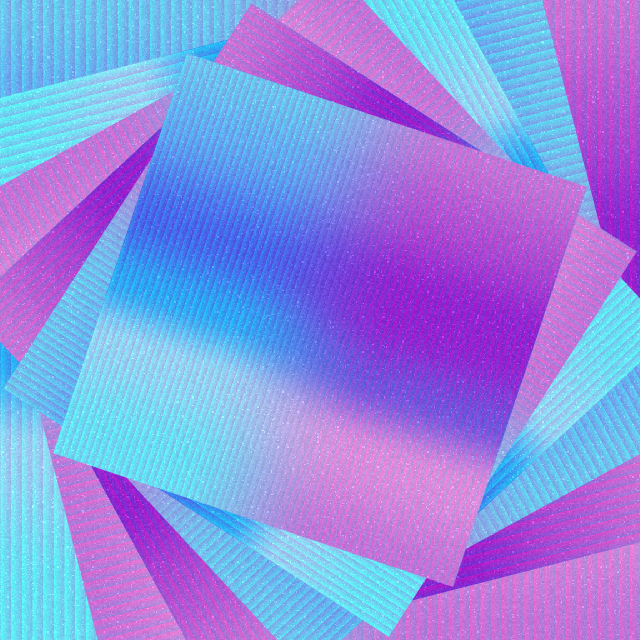
This background is drawn by a WebGL 1 fragment shader. Its source:

```glsl
precision highp float;

uniform vec2 u_resolution;

float hash(vec2 p) {
  vec3 q = fract(vec3(p.xyx) * 0.1031);
  q += dot(q, q.yzx + 33.33);
  return fract((q.x + q.y) * q.z);
}

// Cool half of the sheet, from top (0) to bottom (1)
vec3 coolRamp(float v) {
  vec3 c = mix(vec3(0.43, 0.77, 0.93), vec3(0.38, 0.68, 0.94), smoothstep(0.0, 0.18, v));
  c = mix(c, vec3(0.27, 0.42, 0.92), smoothstep(0.14, 0.4, v));
  c = mix(c, vec3(0.18, 0.66, 0.95), smoothstep(0.4, 0.57, v));
  c = mix(c, vec3(0.58, 0.83, 0.95), smoothstep(0.56, 0.7, v));
  return mix(c, vec3(0.41, 0.87, 0.95), smoothstep(0.7, 0.92, v));
}

// Warm half of the sheet, from top (0) to bottom (1)
vec3 warmRamp(float v) {
  vec3 c = mix(vec3(0.77, 0.46, 0.84), vec3(0.7, 0.32, 0.82), smoothstep(0.0, 0.2, v));
  c = mix(c, vec3(0.58, 0.14, 0.81), smoothstep(0.15, 0.38, v));
  c = mix(c, vec3(0.47, 0.32, 0.86), smoothstep(0.44, 0.62, v));
  c = mix(c, vec3(0.85, 0.55, 0.86), smoothstep(0.6, 0.76, v));
  return mix(c, vec3(0.76, 0.45, 0.84), smoothstep(0.78, 1.0, v));
}

// Ribbed gradient sheet; uv spans 0 to 1, pixel is one pixel in uv
vec3 sheetColor(vec2 uv, float pixel) {
  float v = 1.0 - uv.y;
  float warmth = smoothstep(0.29, 0.68, uv.x);
  vec3 color = mix(coolRamp(v), warmRamp(v), warmth);

  // Sawtooth ribs with a softened step and a rough surface
  float rib = fract(uv.x * 60.0);
  float soft = clamp(60.0 * pixel, 0.05, 0.5);
  float ridge = (1.0 - rib) * smoothstep(0.0, soft, rib);
  ridge += 0.25 * (hash(floor(uv * 420.0)) - 0.5);
  vec3 ribTint = mix(vec3(-0.13, 0.24, 0.05), vec3(0.27, -0.1, -0.04), warmth);
  return color + (ridge - 0.48) * ribTint;
}

void main() {
  float shortSide = min(u_resolution.x, u_resolution.y);
  vec2 p = (gl_FragCoord.xy - 0.5 * u_resolution) / shortSide;
  float pixel = 1.0 / shortSide;
  vec3 color = sheetColor(p + 0.5, pixel);

  // Stack of shrinking, turning squares
  for (int i = 1; i <= 5; i++) {
    float layer = float(i);
    float angle = radians(75.7 * layer);
    float size = pow(0.92, layer);
    float c = cos(angle);
    float s = sin(angle);
    vec2 local = vec2(c * p.x - s * p.y, s * p.x + c * p.y);
    float edge = max(abs(local.x), abs(local.y)) - 0.5 * size;
    float cover = 1.0 - smoothstep(-0.7 * pixel, 0.7 * pixel, edge);
    color = mix(color, sheetColor(local / size + 0.5, pixel / size), cover);
  }

  // Fine grain, with sparse pale specks
  float grain = hash(floor((p + 1.0) * 512.0));
  color += 0.07 * (grain - 0.5) + 0.1 * smoothstep(0.96, 1.0, grain);
  gl_FragColor = vec4(clamp(color, 0.0, 1.0), 1.0);
}
```
